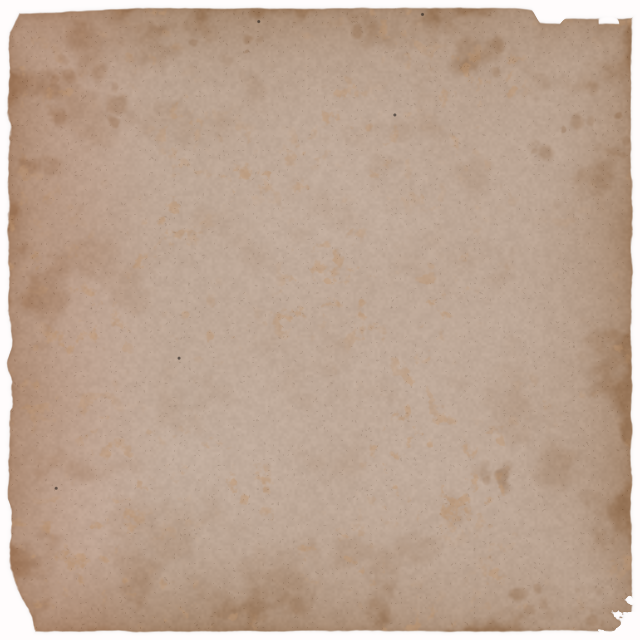
A Shadertoy shader for this texture:

```glsl
float hash(vec2 p) {
    vec3 q = fract(vec3(p.xyx) * 0.1031);
    q += dot(q, q.yzx + 33.33);
    return fract((q.x + q.y) * q.z);
}

vec2 hash2(vec2 p) {
    return vec2(hash(p), hash(p + 57.3));
}

float noise(vec2 p) {
    vec2 i = floor(p), f = fract(p);
    f = f * f * (3.0 - 2.0 * f);
    return mix(mix(hash(i), hash(i + vec2(1, 0)), f.x),
               mix(hash(i + vec2(0, 1)), hash(i + vec2(1, 1)), f.x), f.y);
}

float fbm(vec2 p) {
    float sum = 0.0, amp = 0.533;
    for (int i = 0; i < 4; i++) {
        sum += amp * noise(p);
        p = mat2(1.6, 1.2, -1.2, 1.6) * p + 7.1;
        amp *= 0.5;
    }
    return sum;
}

// Distance inside the torn sheet, positive on paper
float sheet(vec2 p) {
    float rag = fbm(p * 28.0) - 0.5;
    float chips = smoothstep(0.6, 0.72, noise(p * 21.0 + 4.0));
    float top = 0.987 - 0.016 * smoothstep(0.83, 0.845, p.x)
              - 0.008 * smoothstep(0.25, 0.03, p.x) - p.y + 0.004 * rag;
    top -= 0.008 * chips * smoothstep(0.8, 0.86, p.x);
    float left = p.x - 0.014 + 0.011 * rag - 0.004 * chips;
    float right = 0.986 - p.x + 0.008 * rag;
    float bottom = p.y - 0.014 + 0.005 * rag;
    float d = min(min(left, right), min(bottom, top));
    // Cut and torn corners
    d = min(d, dot(p - vec2(0.016, 0.115), vec2(0.928, 0.373)) + 0.010 * rag);
    d = min(d, dot(p - vec2(0.013, 0.945), vec2(0.89, -0.45)) + 0.004 * rag);
    float tear = fbm(p * 45.0 + 9.0) - 0.5;
    return min(d, dot(p - vec2(0.985, 0.050), vec2(-0.7, 0.7)) + 0.055 * tear);
}

// Clusters of foxing: xy centre, z spread, w spot radius
float foxing(vec2 p) {
    vec4 clusters[6] = vec4[6](
        vec4(0.75, 0.92, 0.050, 0.027), vec4(0.90, 0.81, 0.075, 0.020),
        vec4(0.77, 0.26, 0.026, 0.018), vec4(0.14, 0.86, 0.060, 0.023),
        vec4(0.87, 0.025, 0.070, 0.017), vec4(0.43, 0.94, 0.140, 0.015));
    vec2 warped = p + 0.016 * (vec2(fbm(p * 40.0), fbm(p * 40.0 + 31.0)) - 0.5);
    float clean = 1.0;
    for (int c = 0; c < 6; c++) {
        vec4 k = clusters[c];
        for (int i = 0; i < 11; i++) {
            vec2 id = vec2(i, c * 17 + 3);
            vec2 centre = k.xy + k.z * (2.0 * hash2(id) - 1.0) * vec2(1.0, 0.8);
            float r = k.w * mix(0.35, 1.0, hash(id + 91.0));
            float spot = smoothstep(r, 0.35 * r, length(warped - centre));
            clean *= 1.0 - spot * mix(0.12, 0.5, hash(id + 23.0));
        }
    }
    return 1.0 - clean;
}

// Short fibres, one per cell, turned at random
float fibres(vec2 p, float share) {
    vec2 id = floor(p);
    vec2 q = fract(p) - 0.5 - 0.3 * (hash2(id) - 0.5);
    float a = 6.283 * hash(id + 11.0);
    q = mat2(cos(a), sin(a), -sin(a), cos(a)) * q;
    return step(hash(id + 77.0), share) * smoothstep(0.3, 0.08, length(q * vec2(1.0, 2.0)));
}

void mainImage(out vec4 fragColor, in vec2 fragCoord) {
    vec2 p = fragCoord / iResolution.xy;
    float d = sheet(p);
    float inside = max(d, 0.0);

    // Browning from the rim, cloudy patches and foxing
    float cloud = fbm(p * 6.0 + 2.0);
    float rim = exp(-inside / 0.085);
    float age = 0.03 + 0.62 * rim * (0.55 + 0.9 * cloud);
    age += 0.22 * (fbm(p * 4.0 + 40.0) - 0.45);
    age += smoothstep(0.52, 0.78, fbm(p * 15.0 + 13.0)) * (0.12 + 0.45 * rim);
    age += 0.75 * foxing(p);
    age += 0.2 * exp(-inside / 0.004);
    vec3 paper = mix(vec3(0.76, 0.68, 0.62), vec3(0.61, 0.48, 0.37), clamp(age, 0.0, 1.1));
    paper += vec3(0.016, -0.004, -0.004) * smoothstep(0.3, 0.08, p.x);

    // Ochre flecks gathered in drifts
    float drift = smoothstep(0.35, 0.65, fbm(p * 8.0 + 70.0));
    float fleck = smoothstep(0.61, 0.78, fbm(p * 55.0 + 5.0));
    paper = mix(paper, vec3(0.74, 0.58, 0.43), 0.5 * fleck * drift);

    // Grain, fibres and a few dark pinpricks
    paper += 0.030 * (noise(p * 240.0) - 0.5) + 0.022 * (noise(p * 110.0) - 0.5);
    paper -= 0.06 * fibres(p * 130.0, 0.16) + 0.05 * fibres(p * 85.0 + 0.4, 0.08);
    for (int i = 0; i < 5; i++) {
        vec2 prick = hash2(vec2(i, 205));
        paper *= 1.0 - 0.5 * smoothstep(0.0035, 0.001, distance(p, prick));
    }

    // Soft torn edge on a white ground
    float soft = max(0.0018, 1.0 / iResolution.y);
    vec3 ground = vec3(1.0, 0.99, 0.99) - 0.07 * exp(min(d, 0.0) / 0.002);
    fragColor = vec4(mix(ground, paper, smoothstep(-soft, soft, d)), 1.0);
}
```
